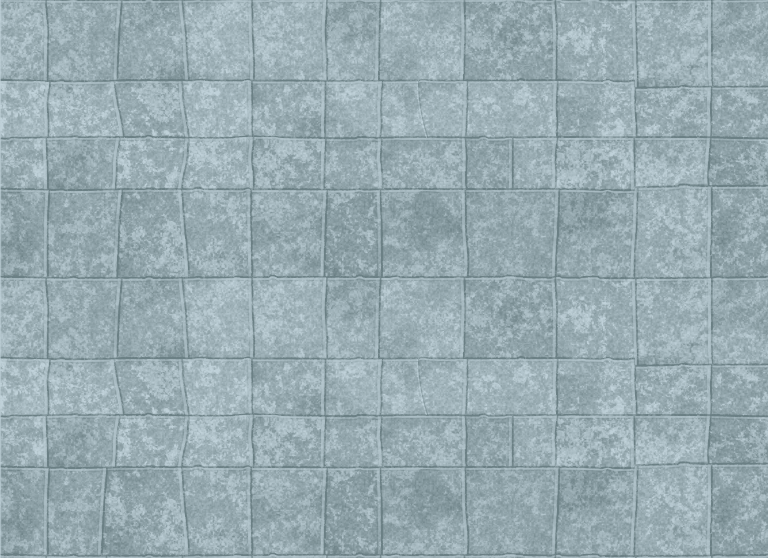
This texture is drawn by a Shadertoy shader. Its source:

```glsl
// Blue-grey stone wall of uneven square blocks, four courses stacked twice.

// Left joints of columns 1..10, as fractions of the width
const float JOINT_X[10] = float[10](.061, .154, .240, .329, .423, .495, .606, .724, .827, .925);
// Lightness shared by the blocks of a column and of a course
const float COLUMN_TONE[11] = float[11](.07, -.03, -.03, .05, .0, .0, .03, -.07, .0, .07, -.05);
const float COURSE_TONE[4] = float[4](.0, .07, .01, -.08);

float hash(vec2 p) {
    vec3 q = fract(vec3(p.xyx) * .1031);
    q += dot(q, q.yzx + 33.33);
    return fract((q.x + q.y) * q.z);
}

float noise(vec2 p) {
    vec2 cell = floor(p), f = fract(p);
    f = f * f * (3. - 2. * f);
    return mix(mix(hash(cell), hash(cell + vec2(1, 0)), f.x),
               mix(hash(cell + vec2(0, 1)), hash(cell + 1.), f.x), f.y);
}

float fbm(vec2 p) {
    float sum = 0., weight = .5;
    for (int i = 0; i < 5; i++) {
        sum += weight * noise(p);
        p = mat2(1.6, 1.2, -1.2, 1.6) * p + 7.3;
        weight *= .6;
    }
    return sum / 1.153;
}

float band(float d, float halfWidth) {
    float blur = .8 / iResolution.y;
    return 1. - smoothstep(halfWidth - blur, halfWidth + blur, abs(d));
}

// Pale mortar on the negative side of a joint, dark crease on the positive side
vec2 groove(float d, float wear, float halfWidth) {
    return vec2(band(d + halfWidth + .0008, halfWidth) * mix(.4, 1.1, wear),
                band(d - .001, .0015) * mix(1.2, .6, wear)
                + .2 * band(d + 2. * halfWidth + .0018, .001)
                + .15 * exp(-abs(d) / .006));
}

void mainImage(out vec4 fragColor, in vec2 fragCoord) {
    vec2 p = fragCoord / iResolution.xy;
    float aspect = iResolution.x / iResolution.y;
    float depth = 2.008 * (1. - p.y);

    // Courses run downward; folded coordinates keep both halves alike
    vec2 folded = vec2(p.x * aspect, abs(fract(depth) - .5));
    float chips = smoothstep(.7, 1., noise(folded * vec2(45., 20.)));
    depth += .007 * (noise(folded * vec2(8., 6.)) - .5) + .006 * chips;
    depth = max(depth, 0.);
    float v = fract(depth);
    float rightSide = step(.827, p.x);
    float courseY[5] = float[5](0., .293 + .023 * rightSide, .497, .684 - .011 * rightSide, 1.);
    int row = 0;
    float dy = 9.;
    for (int i = 0; i < 5; i++) {
        float d = (v - courseY[i]) * .5;
        if (d > 0.) row = min(i, 3);
        if (abs(d) < abs(dy)) dy = d;
    }
    float along = (v - courseY[row]) / (courseY[row + 1] - courseY[row]);

    // Upright joints; the second and third lean most
    int col = 0;
    float dx = 9.;
    for (int i = 0; i < 10; i++) {
        vec2 id = vec2(i, row);
        float lean = .006 * (hash(id + 21.) - .5);
        if (i == 1) lean = row == 1 ? .011 : -.006;
        if (i == 2) lean = row == 2 ? -.008 : .009;
        float x = JOINT_X[i] + lean * (along - .5) + .003 * (hash(id + 3.) - .5)
                + .003 * (noise(vec2(along * 2.5, id.x * 9. + id.y)) - .5);
        if (i == 1 && depth > 1.683) x -= .02;
        float d = (p.x - x) * aspect;
        if (d > 0.) col = i + 1;
        if (abs(d) < abs(dx)) dx = d;
    }
    float blockTone = COLUMN_TONE[col] + COURSE_TONE[row];

    // One block is split in two, another has a hairline crack
    float crack = 0.;
    if (row == 2 && col == 7) {
        float d = (p.x - .667) * aspect;
        if (abs(d) < abs(dx)) dx = d;
        if (d > 0.) { col = 17; blockTone += .16; }
    }
    if (row == 1 && col == 6) {
        float d = (p.x - .545 - .012 * along * along) * aspect;
        crack = .25 * band(d + .002, .0012) - .35 * band(d, .0011);
    }

    // Stone surface: speckled pale wear, dark stains, fine grain
    vec2 block = vec2(col, row);
    vec2 stone = vec2(folded.x, v * .5) + 5. * vec2(hash(block + 7.), hash(block + 13.));
    float grain = noise(stone * 250.) + noise(stone * 410.) - 1.;
    float mottle = fbm(stone * 80.) - .5;
    float wornArea = fbm(stone * 19. + 11.) - .5;
    float patches = smoothstep(-.03, .13, .5 * wornArea + .6 * mottle + .1 * grain);
    float stains = smoothstep(.48, .72, fbm(stone * vec2(8., 10.) + 31.));
    float tone = .56 + blockTone + .18 * (hash(block + 41.) - .5)
               + .3 * (patches - .35) * mix(.55, 1.1, hash(block + 57.))
               - .22 * stains + .28 * grain + .3 * mottle;

    // Joints, and the pale strip along the left border
    float wear = noise(folded * 19. + 4.);
    vec2 upright = groove(dx, wear, .0026);
    vec2 level = groove(-dy, 1. - wear, .0017);
    float mortar = max(upright.x, level.x);
    float crease = max(upright.y, 1.15 * level.y);
    tone = mix(tone, .88, .8 * mortar) - .56 * crease + crack;
    tone = mix(tone, 1., .7 * band(folded.x, .002));

    vec3 shadow = vec3(.45, .53, .55), highlight = vec3(.735, .805, .835);
    fragColor = vec4(mix(shadow, highlight, clamp(tone + .04, -.1, 1.05)), 1.);
}
```
